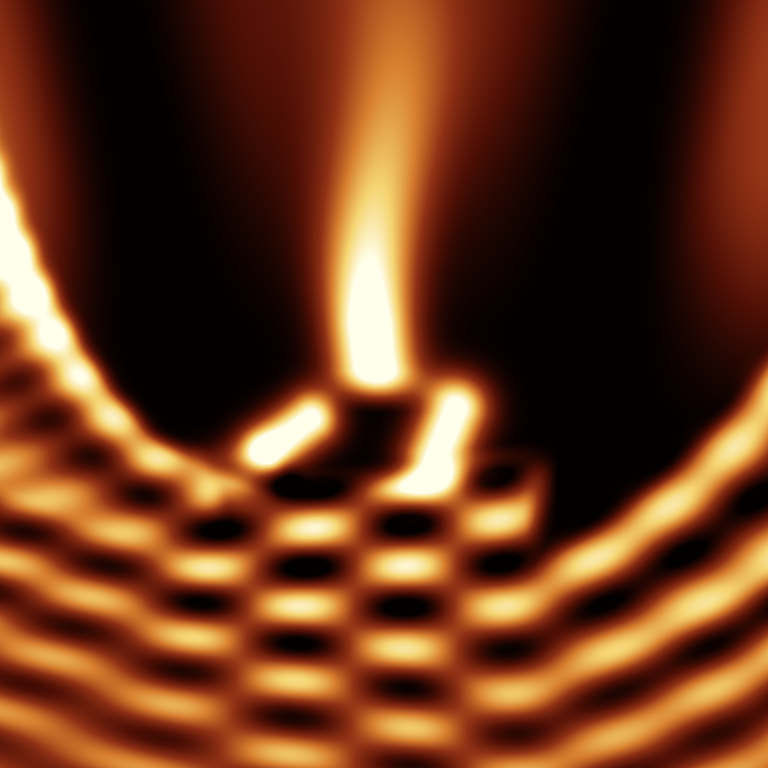
Give the GLSL for this background, as a Shadertoy shader.

```glsl
// Glowing interference fringes that meet below a narrow flame, in ember colours.

const float TAU = 6.2831853;
const float BASE_HEAT = 0.42;                  // mean heat of the fringes
const vec2  FRINGE_CONTRAST = vec2(0.17, 0.27); // at the bottom, higher up
const float FALL_SPACING = 0.11;               // gap of the falling fringes
const float RISE_SPACING = 0.088;              // gap of the rising fringes
const vec2  FLAME_FOOT = vec2(0.50, 0.49);
const float FLAME_WIDTH = 0.055;
const float FLAME_FADE = 3.3;
const vec3 EMBER[6] = vec3[6](
    vec3(0.01, 0.00, 0.00), vec3(0.31, 0.06, 0.02), vec3(0.56, 0.19, 0.08),
    vec3(0.84, 0.49, 0.18), vec3(0.96, 0.83, 0.44), vec3(1.00, 1.00, 0.92));

float fadeOut(float lo, float hi, float v) {
    return 1.0 - smoothstep(lo, hi, v);
}

// Soft glow around the segment a-b
float lobe(vec2 p, vec2 a, vec2 b, float width) {
    vec2 ap = p - a, ab = b - a;
    float along = clamp(dot(ap, ab) / dot(ab, ab), 0.0, 1.0);
    float d = length(ap - ab * along) / width;
    return exp(-d * d);
}

// Fringe count of the waves that fall to the right
float fallingPhase(vec2 p) {
    float height = p.y - (0.37 - 0.41 * p.x);
    float bend = max(0.25 - p.x, 0.0);
    float above = FALL_SPACING + 3.5 * bend * bend;
    return height / (height > 0.0 ? above : 0.9 * FALL_SPACING);
}

// Fringe count of the waves that rise to the right
float risingPhase(vec2 p) {
    float d = p.x - 0.3;
    float height = p.y - (0.007 + 0.10 * d + 0.38 * d * d);
    float above = RISE_SPACING + 0.08 * d + 0.5 * pow(abs(d), 6.0);
    float below = RISE_SPACING + 0.05 * d;
    return height / (height > 0.0 ? above : below);
}

// Two crossing wave families, cut off along the dark hollows
float fringes(vec2 p) {
    float fall = fallingPhase(p);
    float rise = risingPhase(p);
    float fallWeight = mix(1.0, 0.25, smoothstep(0.55, 0.80, p.x));
    float riseWeight = mix(0.3, 1.0, smoothstep(0.12, 0.36, p.x))
                     + 0.5 * smoothstep(0.60, 0.80, p.x);
    float wave = fallWeight * cos(TAU * fall) + riseWeight * cos(TAU * rise);
    float contrast = mix(FRINGE_CONTRAST.x, FRINGE_CONTRAST.y,
                         smoothstep(0.0, 0.28, p.y));

    float roof = 0.36 + 0.12 * (p.x - 0.45);
    float middle = fadeOut(roof - 0.01, roof + 0.04, p.y)
                 * smoothstep(0.25, 0.35, p.x) * fadeOut(0.68, 0.73, p.x);
    float mask = max(middle, max(fadeOut(1.1, 1.5, fall), fadeOut(1.2, 1.6, rise)));

    float ridge = (fall - 1.0) * 3.0;
    float leftRidge = 0.25 * exp(-ridge * ridge) * fadeOut(0.05, 0.28, p.x);
    return mask * max(BASE_HEAT + contrast * wave, 0.0) + leftRidge;
}

// Upright flame, sharp at the foot and fading upward
float flame(vec2 p) {
    float rise = max(p.y - FLAME_FOOT.y - 0.09, 0.0);
    float axis = FLAME_FOOT.x + 0.02 * sin(9.0 * (p.y - 0.80));
    float across = (p.x - axis) / (FLAME_WIDTH + 0.10 * rise);
    float foot = smoothstep(FLAME_FOOT.y - 0.03, FLAME_FOOT.y + 0.03, p.y);
    return 1.25 * foot * exp(-FLAME_FADE * rise - across * across);
}

// Dim fan of light in the upper part, split by two dark rays
float backGlow(vec2 p) {
    float ray = abs(p.x - 0.49) / (p.y + 0.3);
    float inner = 0.21 * fadeOut(0.12, 0.25, ray) * smoothstep(0.50, 1.0, p.y);
    float outer = 0.42 * smoothstep(0.27, 0.42, ray)
                * smoothstep(0.32, 0.50, abs(p.x - 0.5))
                * smoothstep(0.40, 0.80, p.y);
    return inner + outer;
}

vec3 emberColor(float heat) {
    float level = clamp(heat, 0.0, 1.0) * 5.0;
    vec3 color = EMBER[0];
    for (int i = 1; i < 6; i++) {
        color = mix(color, EMBER[i], clamp(level - float(i - 1), 0.0, 1.0));
    }
    return color;
}

void mainImage(out vec4 fragColor, in vec2 fragCoord) {
    vec2 p = fragCoord / iResolution.xy;

    float heat = fringes(p) + flame(p) + backGlow(p);

    // Bright shoulders at the foot of the flame, with a dark gap on the left
    heat += 1.10 * lobe(p, vec2(0.350, 0.414), vec2(0.405, 0.455), 0.036);
    heat += 0.30 * lobe(p, vec2(0.270, 0.390), vec2(0.340, 0.412), 0.028);
    heat += 1.10 * lobe(p, vec2(0.594, 0.468), vec2(0.568, 0.405), 0.042);
    heat -= 0.40 * lobe(p, vec2(0.300, 0.352), vec2(0.370, 0.372), 0.022);

    fragColor = vec4(emberColor(heat), 1.0);
}
```
